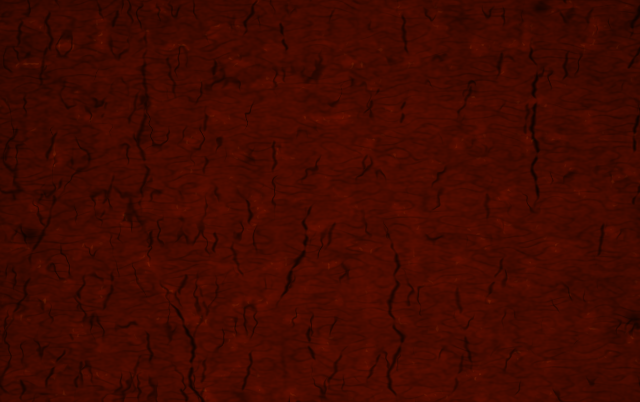
A WebGL 2 fragment shader for this texture:

```glsl
#version 300 es
precision highp float;
// Dark red fibrous tissue with wavy fibres, glowing specks, upright cracks and soft smudges.
uniform vec2 u_resolution;
out vec4 fragColor;

const float TAU = 6.28318;

vec2 hash2(vec2 cell) {
    vec3 h = fract(cell.xyx * vec3(0.1031, 0.1030, 0.0973));
    h += dot(h, h.yzx + 33.33);
    return fract((h.xx + h.yz) * h.zy);
}

float cornerSlope(vec2 cell, vec2 offset) {
    float angle = TAU * hash2(cell).x;
    return dot(vec2(cos(angle), sin(angle)), offset);
}

// Gradient noise, roughly -1 to 1
float gradientNoise(vec2 p) {
    vec2 i = floor(p), f = fract(p);
    vec2 u = f * f * f * (f * (f * 6.0 - 15.0) + 10.0);
    vec2 e = vec2(1.0, 0.0);
    float low = mix(cornerSlope(i, f), cornerSlope(i + e, f - e), u.x);
    float high = mix(cornerSlope(i + e.yx, f - e.yx), cornerSlope(i + 1.0, f - 1.0), u.x);
    return 1.4 * mix(low, high, u.y);
}

float fbm(vec2 p) {
    float sum = 0.0, gain = 0.6;
    for (int octave = 0; octave < 3; octave++) {
        sum += gain * gradientNoise(p);
        p = p * 2.03 + 17.3;
        gain *= 0.5;
    }
    return sum;
}

// Soft lines along the zero contours of stretched noise
float contourLines(vec2 p, vec2 frequency, float width) {
    return 1.0 - smoothstep(0.0, width, abs(gradientNoise(p * frequency)));
}

// Sideways drift of a crack along its height
float wander(float y, float seed, float amount) {
    float broad = gradientNoise(vec2(y * 10.0, seed));
    float jagged = gradientNoise(vec2(y * 46.0, seed + 7.0));
    return amount * broad + 0.008 * jagged;
}

// Scattered tapering cracks, one at most in each cell
float cracks(vec2 p, vec2 cellSize, float halfWidth, float drift, float keep, float seed) {
    vec2 home = floor(p / cellSize);
    float dark = 0.0;
    for (int j = -1; j <= 1; j++) {
        for (int i = -1; i <= 1; i++) {
            vec2 cell = home + vec2(i, j);
            vec2 shape = hash2(cell + seed);
            if (shape.x > keep) continue;
            vec2 jitter = hash2(cell + seed + 61.0);
            vec2 d = p - (cell + 0.2 + 0.6 * jitter) * cellSize;
            float along = d.y / (cellSize.y * mix(0.2, 0.58, shape.y));
            if (abs(along) > 1.0) continue;
            float id = 40.0 * jitter.x + 13.0 * shape.y + 0.37;
            float across = abs(d.x - (jitter.y - 0.4) * 0.7 * d.y - wander(p.y, id, drift));
            float ragged = 0.7 + 1.1 * gradientNoise(vec2(p.y * 38.0, id + 19.0));
            float width = halfWidth * ragged * (1.0 - along * along);
            float strength = smoothstep(0.0, 0.5 * halfWidth, width) * mix(0.6, 1.0, jitter.x);
            dark = max(dark, strength * (1.0 - smoothstep(0.0, max(width, 0.0) + 0.004, across)));
        }
    }
    return dark;
}

// Sparse blurred dark patches
float smudges(vec2 p, float cellSize, float keep) {
    vec2 home = floor(p / cellSize);
    float dark = 0.0;
    for (int j = -1; j <= 1; j++) {
        for (int i = -1; i <= 1; i++) {
            vec2 cell = home + vec2(i, j);
            vec2 shape = hash2(cell + 133.0);
            vec2 d = p - (cell + 0.15 + 0.7 * hash2(cell + 91.0)) * cellSize;
            float radius = mix(0.012, 0.03, shape.y);
            d.y *= 1.3;
            dark += step(shape.x, keep) * exp(-dot(d, d) / (radius * radius));
        }
    }
    return min(dark, 1.0);
}

void main() {
    vec2 p = gl_FragCoord.xy / u_resolution.y;
    float leftness = 1.0 - smoothstep(0.1, 1.1, p.x);
    vec2 warped = p + 0.008 * vec2(gradientNoise(p * 15.0), gradientNoise(p * 15.0 + 40.0));
    vec2 rough = p + 0.009 * vec2(gradientNoise(p * 48.0 + 3.0), gradientNoise(p * 48.0 + 70.0));

    // Uneven light and mottled ground
    vec2 fromGlow = p - vec2(0.85, 0.32);
    float red = 0.302 - 0.085 * dot(fromGlow, fromGlow);
    red += 0.046 * fbm(p * 9.0);

    // Wavy level fibres and fine grain
    float bundle = 0.65 + 0.5 * gradientNoise(p * 12.0 + 31.0);
    red += 0.030 * gradientNoise(warped * vec2(24.0, 74.0) + 9.0);
    red -= 0.060 * bundle * contourLines(warped, vec2(17.0, 48.0), 0.30);
    red += 0.026 * gradientNoise(p * vec2(85.0, 135.0));

    // Glowing patches with small bright specks
    float patchGlow = smoothstep(0.15, 0.8, gradientNoise(rough * vec2(18.0, 22.0) + 5.0));
    float speck = patchGlow * smoothstep(0.3, 0.8, gradientNoise(p * 85.0 + 23.0));
    red += 0.062 * patchGlow + 0.10 * speck;

    // Broken upright veins, denser to the left
    float veinMask = smoothstep(0.0, 0.5, gradientNoise(p * vec2(17.0, 13.0) + 53.0) + 0.25 * leftness - 0.1);
    float veins = veinMask * contourLines(rough + 2.7, vec2(21.0, 9.0), 0.13);

    // Cracks and smudges
    float longCracks = cracks(p, vec2(0.28, 0.48), 0.0075, 0.028, 0.62, 11.0);
    float shortCracks = cracks(p, vec2(0.08, 0.11), 0.0055, 0.012, mix(0.2, 0.55, leftness), 29.0);
    red *= 1.0 - max(0.72 * longCracks, max(0.58 * shortCracks, 0.45 * veins));
    red *= 1.0 - 0.55 * smudges(p, 0.36, 0.4);

    fragColor = vec4(max(red, 0.03) * vec3(1.0, 0.14, 0.0) + vec3(0.0, 0.05, 0.01) * speck, 1.0);
}
```
